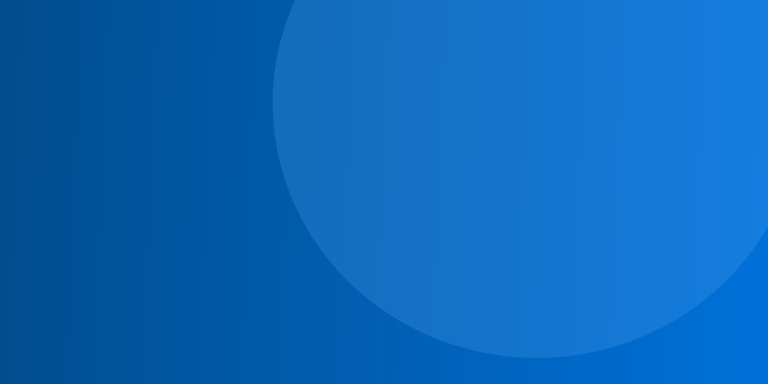
Reproduce this background procedurally as a WebGL 1 fragment shader.

```glsl
precision highp float;

uniform vec2 u_resolution;

// Approximate signed distance to an ellipse, negative inside
float ellipseDistance(vec2 p, vec2 radii) {
  return (length(p / radii) - 1.0) * min(radii.x, radii.y);
}

void main() {
  vec2 uv = gl_FragCoord.xy / u_resolution;
  vec2 aspect = vec2(u_resolution.x / u_resolution.y, 1.0);

  // Nearly horizontal gradient, leaning slightly with height
  float blend = uv.x + 0.02 * (0.5 - uv.y);
  vec3 backdrop = mix(vec3(0.004, 0.302, 0.557), vec3(0.0, 0.440, 0.850), blend);

  // Large pale disc, cropped by the top and right edges
  vec3 disc = mix(vec3(0.078, 0.386, 0.652), vec3(0.078, 0.490, 0.874), blend);
  float edge = ellipseDistance((uv - vec2(0.699, 0.732)) * aspect,
                               vec2(0.344, 0.664) * aspect);
  float coverage = clamp(0.5 - edge * u_resolution.y, 0.0, 1.0);

  gl_FragColor = vec4(mix(backdrop, disc, coverage), 1.0);
}
```
